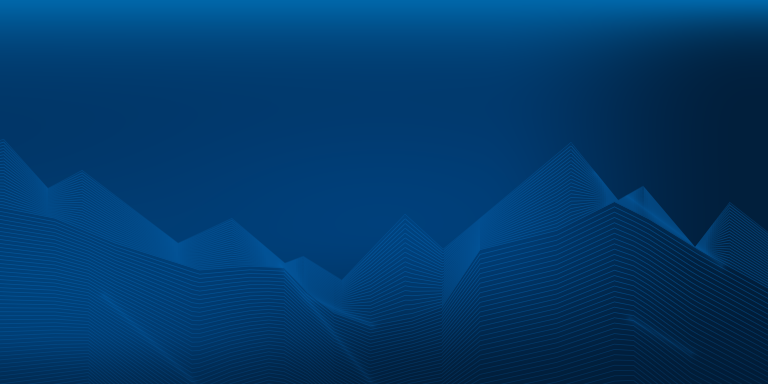
Write a Shadertoy shader that draws this background.

```glsl
const vec3 SKY = vec3(0.005, 0.205, 0.395);
const vec3 TOP_GLOW = vec3(0.0, 0.40, 0.66);
const vec3 CENTRE_GLOW = vec3(0.0, 0.255, 0.49);
const vec3 LEFT_GLOW = vec3(0.0, 0.27, 0.50);
const vec3 SHADOW = vec3(0.005, 0.11, 0.215);
const vec3 LINE_COLOR = vec3(0.02, 0.42, 0.74);
const float LINE_WIDTH = 0.0022;
const float LINE_ALPHA = 0.42;
const float UPPER_LINES = 22.0;
const float LOWER_LINES = 44.0;
const int KNOTS = 17;

// Ridge, fold and base outlines, in units of the canvas height
const vec2 RIDGE[KNOTS] = vec2[KNOTS](
    vec2(0.0, 0.635), vec2(0.01, 0.638), vec2(0.125, 0.51), vec2(0.214, 0.557),
    vec2(0.464, 0.367), vec2(0.604, 0.432), vec2(0.742, 0.315), vec2(0.79, 0.333),
    vec2(0.89, 0.271), vec2(1.055, 0.443), vec2(1.154, 0.352), vec2(1.487, 0.63),
    vec2(1.61, 0.479), vec2(1.675, 0.516), vec2(1.81, 0.357), vec2(1.9, 0.474),
    vec2(2.0, 0.396));
const vec2 FOLD[KNOTS] = vec2[KNOTS](
    vec2(0.0, 0.46), vec2(0.143, 0.432), vec2(0.3, 0.367), vec2(0.52, 0.297),
    vec2(0.65, 0.307), vec2(0.74, 0.303), vec2(0.8, 0.24), vec2(0.87, 0.185),
    vec2(0.965, 0.151), vec2(1.073, 0.172), vec2(1.15, 0.2), vec2(1.25, 0.35),
    vec2(1.45, 0.4), vec2(1.6, 0.475), vec2(1.69, 0.43), vec2(1.82, 0.35),
    vec2(2.0, 0.25));
const vec2 BASE[KNOTS] = vec2[KNOTS](
    vec2(0.0, 0.0), vec2(0.23, 0.03), vec2(0.35, -0.07), vec2(0.5, -0.2),
    vec2(0.6, -0.14), vec2(0.7, -0.1), vec2(0.8, -0.12), vec2(0.96, -0.25),
    vec2(1.07, -0.2), vec2(1.16, -0.2), vec2(1.25, -0.2), vec2(1.4, -0.17),
    vec2(1.5, -0.15), vec2(1.65, -0.12), vec2(1.8, -0.25), vec2(1.9, -0.3),
    vec2(2.0, -0.35));

// Soft creases, each from xy to zw
const int CREASES = 5;
const vec4 CREASE[CREASES] = vec4[CREASES](
    vec4(0.27, 0.23, 0.51, 0.0), vec4(0.73, 0.31, 0.97, 0.0),
    vec4(0.80, 0.23, 0.97, 0.152), vec4(1.64, 0.17, 1.80, 0.08),
    vec4(1.55, 0.55, 1.88, 0.31));

float outline(vec2 knots[KNOTS], float x) {
    float y = knots[0].y;
    for (int i = 1; i < KNOTS; i++) {
        vec2 a = knots[i - 1], b = knots[i];
        if (x >= a.x) y = mix(a.y, b.y, clamp((x - a.x) / (b.x - a.x), 0.0, 1.0));
    }
    return y;
}

float segmentDistance(vec2 p, vec2 a, vec2 b) {
    vec2 ab = b - a;
    return length(p - a - ab * clamp(dot(p - a, ab) / dot(ab, ab), 0.0, 1.0));
}

float blob(vec2 p, vec2 centre, vec2 radius) {
    vec2 q = (p - centre) / radius;
    return exp(-dot(q, q));
}

// Coverage of evenly numbered contours; crowded ones merge into a tone
float contours(float level, float pixel) {
    float spacing = pixel / max(length(vec2(dFdx(level), dFdy(level))), 1e-4);
    float d = abs(fract(level + 0.5) - 0.5) * spacing;
    float soft = max(LINE_WIDTH, pixel);
    float line = (1.0 - smoothstep(0.0, soft, d)) * LINE_WIDTH / soft;
    float tone = min(LINE_WIDTH / spacing, 1.0);
    return mix(tone, line, smoothstep(pixel, 2.5 * pixel, spacing));
}

vec3 background(vec2 p) {
    vec3 color = mix(SKY, CENTRE_GLOW, 0.9 * blob(p, vec2(1.0, 0.42), vec2(0.7, 0.3)));
    float lowerShade = smoothstep(0.40, 0.0, p.y) * smoothstep(0.3, 1.1, p.x);
    color = mix(color, SHADOW, 0.8 * lowerShade);
    color = mix(color, SHADOW, 0.9 * smoothstep(1.25, 1.95, p.x));
    color = mix(color, LEFT_GLOW, 0.75 * blob(p, vec2(0.1, 0.24), vec2(0.45, 0.23)));
    color = mix(color, SHADOW, 0.5 * smoothstep(0.14, -0.02, p.y));
    float depth = (1.0 - p.y) / mix(0.11, 0.075, smoothstep(1.3, 2.0, p.x));
    return mix(color, TOP_GLOW, exp(-pow(depth, 1.3)));
}

void mainImage(out vec4 fragColor, in vec2 fragCoord) {
    float pixel = 1.0 / iResolution.y;
    vec2 p = vec2(2.0 * fragCoord.x / iResolution.x, fragCoord.y * pixel);
    float ridge = outline(RIDGE, p.x);
    float fold = outline(FOLD, p.x);
    float base = outline(BASE, p.x);

    // Contours blend from ridge to fold, then from fold to base
    float upper = contours((ridge - p.y) / max(ridge - fold, 0.002) * UPPER_LINES, pixel);
    float lower = contours((fold - p.y) / (fold - base) * LOWER_LINES, pixel);
    float mountain = smoothstep(-pixel, pixel, ridge - p.y);
    float below = smoothstep(-pixel, pixel, fold - p.y);
    float lines = mix(upper, lower, below) * mountain;

    // Creases glow where the sheets fold
    float glow = 0.0;
    for (int i = 0; i < CREASES; i++) {
        float d = segmentDistance(p, CREASE[i].xy, CREASE[i].zw);
        glow += exp(-d / 0.008);
    }

    float fade = mix(0.45, 1.0, smoothstep(0.0, 0.3, p.y));
    vec3 color = background(p);
    color = mix(color, LINE_COLOR, 0.05 * mountain * (1.0 - below));
    color = mix(color, LINE_COLOR, LINE_ALPHA * fade * lines);
    color = mix(color, LINE_COLOR, 0.3 * fade * min(glow, 1.0) * mountain);
    fragColor = vec4(color, 1.0);
}
```
